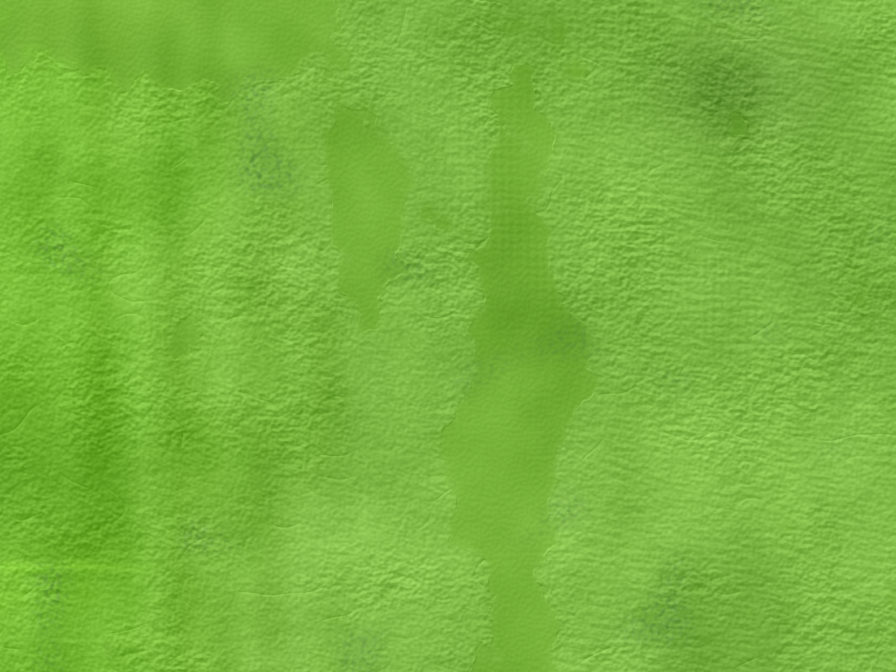
Reproduce this texture procedurally as a Shadertoy shader.

```glsl
// Green painted plaster: rough trowelled skin with flaked edges around smooth bands.
// A height field of gradient noise, creases, cracks and a woven imprint is lit from
// above, over broad colour drifts, vertical streaks and speckled grey stains.

vec2 gradientAt(ivec2 cell) {
    uvec2 u = uvec2(cell) * uvec2(1597334677u, 3812015801u);
    uint n = (u.x ^ u.y) * 1597334677u;
    n = (n ^ (n >> 15)) * 2246822519u;
    float angle = float((n ^ (n >> 13)) & 65535u) / 65536.0 * 6.28319;
    return vec2(cos(angle), sin(angle));
}

// Gradient noise, about -0.7 to 0.7
float noise(vec2 p) {
    ivec2 i = ivec2(floor(p));
    vec2 f = fract(p);
    vec2 w = f * f * f * (f * (f * 6.0 - 15.0) + 10.0);
    float a = dot(gradientAt(i), f);
    float b = dot(gradientAt(i + ivec2(1, 0)), f - vec2(1, 0));
    float c = dot(gradientAt(i + ivec2(0, 1)), f - vec2(0, 1));
    float d = dot(gradientAt(i + ivec2(1, 1)), f - vec2(1, 1));
    return mix(mix(a, b, w.x), mix(c, d, w.x), w.y);
}

float fbm(vec2 p) {
    float sum = 0.0, amp = 0.6;
    for (int k = 0; k < 4; k++) {
        sum += amp * noise(p);
        p = mat2(1.6, 1.2, -1.2, 1.6) * p + 7.3;
        amp *= 0.5;
    }
    return sum;
}

float blob(vec2 p, vec2 center, vec2 size) {
    vec2 d = (p - center) / size;
    return exp(-dot(d, d));
}

// Positive on the rough skin, negative on the smooth bands
float skinField(vec2 p) {
    float wobble = 0.04 * noise(vec2(p.y * 4.0, 3.7));
    float band = blob(p, vec2(0.77 + wobble, 0.38), vec2(0.07, 0.55));
    float patchy = blob(p, vec2(0.54, 0.66), vec2(0.06, 0.16));
    float corner = blob(p, vec2(0.27, 1.0), vec2(0.26, 0.13));
    return 0.25 + 0.65 * fbm(p * vec2(5.0, 3.5) + 11.0) + 0.35 * fbm(p * 17.0)
         - 0.75 * band - 0.5 * patchy - 0.6 * corner;
}

float weaveMask(vec2 p) {
    float area = smoothstep(0.0, 0.3, noise(p * vec2(5.0, 4.0) + 31.0));
    return area * smoothstep(0.25, 1.0, p.x) * smoothstep(0.2, 0.6, p.y);
}

// Thin dark lines along the zero crossings of a noise, kept in short pieces
float cracks(vec2 p) {
    float line = exp(-abs(noise(p * vec2(11.0, 17.0) + 60.0)) * 28.0);
    return line * smoothstep(0.1, 0.35, noise(p * 13.0 + 90.0));
}

float plasterHeight(vec2 p) {
    float field = skinField(p);
    float rough = smoothstep(-0.012, 0.018, field);
    float worn = smoothstep(-0.25, 0.4, noise(p * 6.0 + 4.0) + 0.4 * noise(p * 19.0));
    vec2 q = p + 0.008 * vec2(noise(p * 23.0), noise(p * 23.0 + 50.0));

    // Grains and creases, each octave scaled to a similar slope
    float grain = 0.6 * noise(q * vec2(46.0, 62.0)) / 60.0
                + 0.9 * noise(q * vec2(100.0, 124.0) + 9.0) / 115.0
                + 0.9 * noise(p * vec2(155.0, 175.0) + 13.0) / 165.0;
    float crease = -abs(noise(q * vec2(34.0, 46.0) + 20.0)) / 42.0;

    // Strokes run almost level, falling slightly to the right
    vec2 along = p + vec2(0.0, 0.12 * p.x);
    float brush = noise(along * vec2(28.0, 120.0) + 70.0) / 115.0 * smoothstep(0.5, 1.0, p.x);
    float pores = 0.4 * noise(p * 160.0) / 150.0;

    vec2 thread = sin(p * 500.0);
    float weave = 0.001 * (1.6 * thread.x + thread.y) * weaveMask(p);
    float flake = 0.006 * rough * smoothstep(-0.1, 0.3, noise(p * 9.0 + 27.0));
    return flake + pores + weave - 0.0065 * cracks(q) * rough
         + rough * (grain * (0.5 + 0.7 * worn) + 0.65 * crease * worn + 0.75 * brush);
}

vec3 paintColor(vec2 p) {
    float cloud = fbm(p * vec2(3.2, 2.4) + 40.0);
    float mottle = fbm(p * vec2(9.0, 8.0) + 61.0);
    float rough = smoothstep(-0.1, 0.1, skinField(p));
    float right = smoothstep(0.0, 0.6, p.x + 0.35 * cloud);
    vec3 paint = mix(vec3(0.465, 0.725, 0.2), vec3(0.493, 0.713, 0.268), right);
    paint = mix(vec3(0.443, 0.675, 0.2), paint, 0.1 + 0.9 * rough);
    paint += vec3(0.125, 0.125, 0.1) * cloud + vec3(0.07, 0.07, 0.065) * mottle;

    // Vertical streaks on the left, and a deeper lower left corner
    float left = 1.0 - smoothstep(0.2, 0.75, p.x);
    paint += 0.07 * left * noise(p * vec2(17.0, 2.0) + 5.0);
    paint -= vec3(0.04, 0.05, 0.025) * blob(p, vec2(0.0, 0.28), vec2(0.2, 0.16));

    // Greyed area at the upper right
    paint -= vec3(0.07, 0.09, 0.035) * blob(p, vec2(1.1, 0.87), vec2(0.13, 0.09));

    // Bright trowel ridge with a glow below it
    float ridgeY = p.y - 0.155 - 0.006 * noise(p * 12.0);
    float ridge = exp(-abs(ridgeY) * 140.0) + 0.5 * exp(-abs(ridgeY + 0.04) * 28.0);
    paint += vec3(0.08, 0.1, 0.04) * ridge * (1.0 - smoothstep(0.06, 0.3, p.x));

    // Speckled stains
    float stain = smoothstep(0.24, 0.6, noise(p * vec2(6.5, 7.5) + 83.0));
    float speckle = smoothstep(-0.1, 0.4, noise(p * 110.0 + 15.0));
    paint = mix(paint, vec3(0.33, 0.51, 0.24), stain * (0.15 + 0.4 * speckle));
    return paint + 0.035 * rough * noise(p * vec2(150.0, 120.0) + 44.0);
}

void mainImage(out vec4 fragColor, in vec2 fragCoord) {
    vec2 p = fragCoord / iResolution.y;

    // Light from above, slightly left
    vec2 toLight = 0.0012 * vec2(-0.38, 0.925);
    float slope = (plasterHeight(p - toLight) - plasterHeight(p + toLight)) / 0.0024;
    float light = 0.042 * slope / (1.0 + 0.15 * abs(slope));

    vec3 color = paintColor(p) + light * vec3(1.0, 1.0, 0.9);
    fragColor = vec4(clamp(color, 0.0, 1.0), 1.0);
}
```
